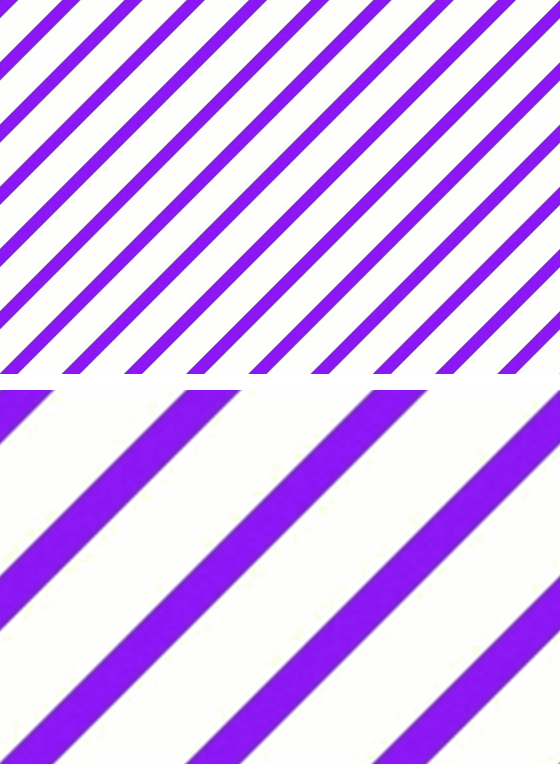
Top, the full canvas; bottom, a detail of the centre.
Reproduce this pattern procedurally as a Shadertoy shader.

```glsl
// Rising violet diagonal stripes on near-white: nine repeats across, six down.
// One signed distance to the nearest stripe gives the fill, the duller rim,
// the soft edge and a band of faint specks just outside it.

const float REPEATS_ACROSS = 9.0;
const float HALF_WIDTH = 0.147;     // in stripe periods, measured along x
const float EDGE_SOFTNESS = 0.018;
const float SPECK_CELLS = 36.0;     // per stripe period

const vec3 PAPER = vec3(0.995, 0.995, 0.99);
const vec3 VIOLET = vec3(0.55, 0.09, 0.96);
const vec3 RIM_VIOLET = vec3(0.47, 0.15, 0.79);
const vec3 SPECK_TINT = vec3(0.97, 1.0, 0.88);

float hash(vec2 p) {
    return fract(sin(dot(p, vec2(127.1, 311.7))) * 43758.5453);
}

// Smooth value noise on a unit grid.
float valueNoise(vec2 p) {
    vec2 cell = floor(p);
    vec2 f = fract(p);
    f = f * f * (3.0 - 2.0 * f);
    float low = mix(hash(cell), hash(cell + vec2(1.0, 0.0)), f.x);
    float high = mix(hash(cell + vec2(0.0, 1.0)), hash(cell + vec2(1.0)), f.x);
    return mix(low, high, f.y);
}

// Signed distance to a diagonal stripe; each stripe starts at a whole period.
float stripeDistance(vec2 p, float halfWidth) {
    float fromCentre = fract(p.x + p.y - halfWidth + 0.5) - 0.5;
    return abs(fromCentre) - halfWidth;
}

// Faint specks confined to a narrow band outside the stripe edge.
float speckAmount(vec2 p, float d) {
    float band = smoothstep(0.0, 0.04, d) * (1.0 - smoothstep(0.06, 0.16, d));
    return band * smoothstep(0.6, 0.95, valueNoise(p * SPECK_CELLS));
}

vec3 stripeColour(float d, float mottle) {
    float rim = smoothstep(-0.05, -0.02, d);
    return mix(VIOLET, RIM_VIOLET, rim) + 0.02 * (mottle - 0.5);
}

void mainImage(out vec4 fragColor, in vec2 fragCoord) {
    // Stripe periods, measured from the upper left corner.
    float scale = REPEATS_ACROSS / iResolution.x;
    vec2 p = vec2(fragCoord.x, iResolution.y - fragCoord.y) * scale;

    float d = stripeDistance(p, HALF_WIDTH);
    float softness = max(EDGE_SOFTNESS, scale);
    float coverage = 1.0 - smoothstep(-softness, softness, d);

    vec3 ground = mix(PAPER, SPECK_TINT, speckAmount(p, d));
    vec3 stripe = stripeColour(d, valueNoise(p * SPECK_CELLS));
    fragColor = vec4(mix(ground, stripe, coverage), 1.0);
}
```
